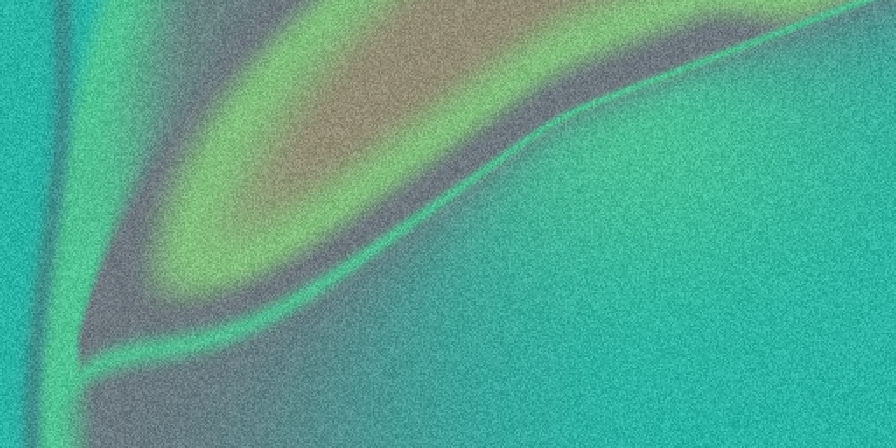
Give the GLSL for this background, as a WebGL 1 fragment shader.

```glsl
precision highp float;
// Grainy silk-like gradient: an olive petal with a lime halo, wrapped in a grey
// band and a thin green crease, over a teal field with soft folds on the left.
// Each fold is a curve; colours blend by the signed distance to those curves.

uniform vec2 u_resolution;

#define TEAL  vec3(0.16, 0.71, 0.65)
#define GREEN vec3(0.31, 0.77, 0.58)
#define GREY  vec3(0.43, 0.47, 0.50)
#define LIME  vec3(0.50, 0.75, 0.49)
#define OLIVE vec3(0.57, 0.55, 0.46)
#define SHADE vec3(0.24, 0.50, 0.52)
#define BAND_WIDTH 0.09
#define GRAIN_CELLS 256.0
#define GRAIN_AMOUNT 0.17

float hash(vec2 cell) {
  vec3 q = fract(vec3(cell.xyx) * 0.1031);
  q += dot(q, q.yzx + 33.33);
  return fract((q.x + q.y) * q.z);
}

// Ramp from zero to unit slope, rounded over the given radius
float bend(float x, float radius) {
  return max(x, 0.0) + radius * log(1.0 + exp(-abs(x) / radius));
}

float softMin(float a, float b, float k) {
  float h = max(k - abs(a - b), 0.0) / k;
  return min(a, b) - 0.25 * k * h * h;
}

float bell(float x, float width) {
  return exp(-x * x / (width * width));
}

// Height of the long green crease
float creaseHeight(float x) {
  return 0.191 + 0.06 * x + 0.66 * bend(x - 0.53, 0.09)
       - 0.34 * bend(x - 1.25, 0.03) - 0.6 * bend(0.25 - x, 0.03);
}

// Teal field under the crease, grey towards the left
vec3 fieldColor(vec2 p, float below) {
  float glow = bell(length((p - vec2(1.38, 0.72)) * vec2(0.8, 1.2)), 0.42);
  vec3 color = mix(TEAL, GREEN, 0.85 * glow);
  float haze = 1.0 - smoothstep(0.15, 1.5, p.x);
  color = mix(color, GREY, 0.95 * haze);
  float reach = mix(0.16, 0.025, smoothstep(0.4, 1.3, p.x))
              + 0.07 * smoothstep(1.5, 2.0, p.x);
  return mix(color, GREY, 0.85 * exp(-max(below, 0.0) / reach));
}

// Grey band opening into the lime and olive petal
vec3 petalColor(vec2 p, float above) {
  float band = BAND_WIDTH * (1.0 - smoothstep(1.55, 1.82, p.x));
  float rise = p.y - 0.48;
  float leftEdge = 0.34 + 0.2 * rise + 0.9 * rise * rise;
  float depth = softMin(above - 0.8 * band, 0.55 * (p.x - leftEdge), 0.08);
  vec3 color = mix(GREY, LIME, smoothstep(-0.025, 0.045, depth));
  return mix(color, OLIVE, smoothstep(0.045, 0.16, depth));
}

// Green and teal folds along the left side
vec3 foldColor(vec2 p) {
  float stripe = 0.105 + 0.16 * p.y * p.y;
  float offset = p.x - stripe;
  float haze = smoothstep(0.0, 0.2, offset) * smoothstep(0.3, 1.0, p.y);
  vec3 color = mix(GREEN, GREY, 0.85 * haze);
  color = mix(color, TEAL, smoothstep(0.0, 0.07, -offset));
  float valley = 0.07 + 0.07 * smoothstep(0.05, 0.8, p.y);
  return mix(color, SHADE, 0.75 * bell(p.x - valley, 0.024));
}

void main() {
  vec2 p = gl_FragCoord.xy / u_resolution.y;
  p.x *= 2.0 * u_resolution.y / u_resolution.x;

  // Field and petal meet at the crease
  float side = 0.8 * (p.y - creaseHeight(p.x));
  vec3 color = mix(fieldColor(p, -side), petalColor(p, side),
                   smoothstep(-0.01, 0.01, side));
  float creaseWidth = mix(0.026, 0.009, smoothstep(0.2, 1.4, p.x));
  color = mix(color, GREEN, 0.9 * bell(side, creaseWidth));

  // Left folds, with an edge that softens upwards and at the base
  float climb = max(p.y - 0.25, 0.0);
  float edge = 0.175 + 0.25 * climb + 0.36 * climb * climb;
  float softness = mix(0.014, 0.075, smoothstep(0.3, 0.9, p.y))
                 + 0.04 * (1.0 - smoothstep(0.08, 0.2, p.y));
  color = mix(foldColor(p), color,
              smoothstep(edge - softness, edge + softness, p.x));

  // Film grain
  vec2 cell = floor(p * GRAIN_CELLS);
  float grain = 0.5 * (hash(cell) + hash(cell + 71.7)) - 0.5;
  gl_FragColor = vec4(color + GRAIN_AMOUNT * grain, 1.0);
}
```
